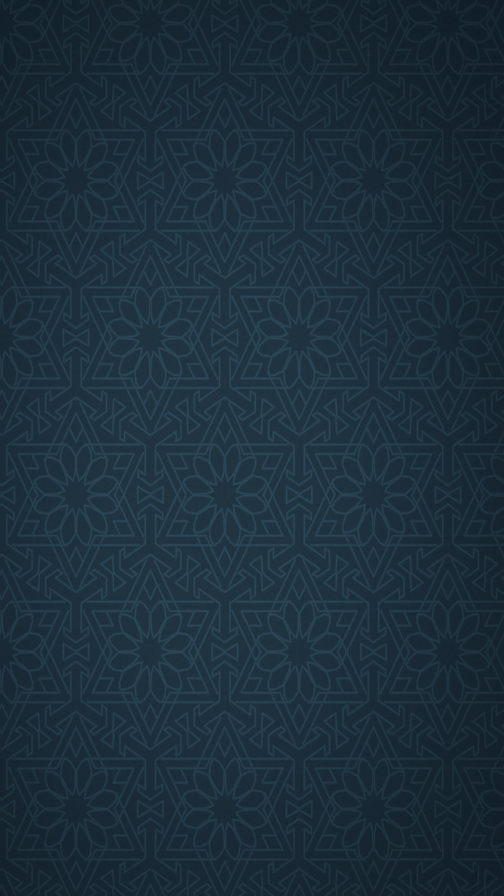
A Shadertoy shader for this pattern:

```glsl
// Dim blue lattice of twelve-petal rosettes, kites and three-armed straps under a soft vignette.

const float CELL_WIDTH = 0.2951;            // rosette spacing, in canvas widths
const float ROW_HEIGHT = 0.3118;            // row spacing, in canvas widths
const vec2 ROSETTE_ORIGIN = vec2(0.446, 0.796);
const float LINE_HALF_WIDTH = 0.0052;       // in cells
const float STRAP_X = 0.465;                // strap edge, in cells
const vec3 GROUND_LIT = vec3(0.125, 0.203, 0.258);
const vec3 GROUND_DARK = vec3(0.066, 0.118, 0.157);
const vec3 LINE_LIGHT = vec3(0.052, 0.085, 0.092);
const vec2 GLOW_CENTRE = vec2(0.42, 0.47);
const float GRAIN = 0.012;
const float PI = 3.14159265;
const float ROOT3 = 1.7320508;

vec2 hashGradient(vec2 cell) {
    vec3 h = fract(vec3(cell.xyx) * vec3(0.1031, 0.1030, 0.0973));
    h += dot(h, h.yzx + 33.33);
    return fract((h.xx + h.yz) * h.zy) * 2.0 - 1.0;
}

float gradientNoise(vec2 p) {
    vec2 i = floor(p), f = fract(p);
    vec2 u = f * f * (3.0 - 2.0 * f);
    vec2 e = vec2(0.0, 1.0);
    float low = mix(dot(hashGradient(i), f), dot(hashGradient(i + e.yx), f - e.yx), u.x);
    float high = mix(dot(hashGradient(i + e), f - e), dot(hashGradient(i + e.yy), f - e.yy), u.x);
    return mix(low, high, u.y);
}

float segment(vec2 p, vec2 a, vec2 b) {
    vec2 pa = p - a, ba = b - a;
    return length(pa - ba * clamp(dot(pa, ba) / dot(ba, ba), 0.0, 1.0));
}

vec2 polar(float r, float angle) {
    return r * vec2(cos(angle), sin(angle));
}

// Offset from the nearest centre of a triangular lattice
vec2 nearestCentre(vec2 p) {
    vec2 period = vec2(1.0, ROOT3);
    vec2 a = mod(p + 0.5 * period, period) - 0.5 * period;
    vec2 b = mod(p, period) - 0.5 * period;
    return dot(a, a) < dot(b, b) ? a : b;
}

// Coordinates along and across an axis, mirrored about it
vec2 mirrorAxis(vec2 p, float angle) {
    vec2 axis = polar(1.0, angle);
    return vec2(dot(p, axis), abs(axis.x * p.y - axis.y * p.x));
}

float petalLines(vec2 p) {
    vec2 q = mirrorAxis(p, PI / 12.0);
    float d = segment(q, vec2(0.08, 0.0), vec2(0.12, 0.026));
    d = min(d, segment(q, vec2(0.12, 0.026), vec2(0.207, 0.053)));
    d = min(d, segment(q, vec2(0.207, 0.053), vec2(0.264, 0.029)));
    return min(d, segment(q, vec2(0.264, 0.029), vec2(0.288, 0.0)));
}

float starLines(vec2 p) {
    // Inner star, with a kite closing each of its points
    vec2 q = mirrorAxis(p, PI / 6.0);
    float d = segment(p, vec2(0.26, 0.0), polar(0.45, PI / 6.0));
    d = min(d, segment(q, vec2(0.29, 0.0), vec2(0.37, 0.046)));
    // Outer star touching the petal tips
    d = min(d, segment(q, vec2(0.277, 0.06), vec2(0.277, 0.16)));
    return min(d, segment(p, vec2(0.32, 0.0), vec2(0.452, 0.229)));
}

float strapLines(vec2 p) {
    vec2 notch = vec2(STRAP_X, STRAP_X / ROOT3);
    vec2 neck = vec2(STRAP_X, 0.11);
    vec2 barb = vec2(0.418, 0.135);
    vec2 corner = vec2(0.418, 0.1);
    float d = min(segment(p, notch, neck), segment(p, neck, barb));
    d = min(d, segment(p, barb, corner));
    d = min(d, segment(p, corner, vec2(0.5, 0.052)));
    // Bow tie between two facing strap ends
    vec2 bow = vec2(0.415, 0.045);
    d = min(d, segment(p, vec2(0.5, 0.004), bow));
    return min(d, segment(p, bow, vec2(0.415, 0.0)));
}

void mainImage(out vec4 fragColor, in vec2 fragCoord) {
    vec2 p = fragCoord / iResolution.x;
    vec2 canvas = fragCoord / iResolution.xy;

    // Fold the lattice cell into one thirty-degree wedge
    vec2 cellSize = vec2(CELL_WIDTH, ROW_HEIGHT * 2.0 / ROOT3);
    vec2 local = nearestCentre((p - ROSETTE_ORIGIN) / cellSize);
    float angle = atan(local.y, local.x + 1e-6);
    angle = abs(mod(angle + PI / 6.0, PI / 3.0) - PI / 6.0);
    vec2 wedge = polar(length(local), angle);

    float d = min(petalLines(wedge), min(starLines(wedge), strapLines(wedge)));
    float blur = 1.0 / (iResolution.x * CELL_WIDTH);
    float line = 1.0 - smoothstep(LINE_HALF_WIDTH - blur, LINE_HALF_WIDTH + blur, d);

    // Ground shading, faint grain and line tint
    float shade = smoothstep(0.12, 0.74, length((canvas - GLOW_CENTRE) * vec2(0.9, 1.0)));
    vec3 color = mix(GROUND_LIT, GROUND_DARK, shade);
    color += LINE_LIGHT * line * mix(1.0, 0.55, shade);
    color += GRAIN * gradientNoise(p * 140.0);
    fragColor = vec4(color, 1.0);
}
```
